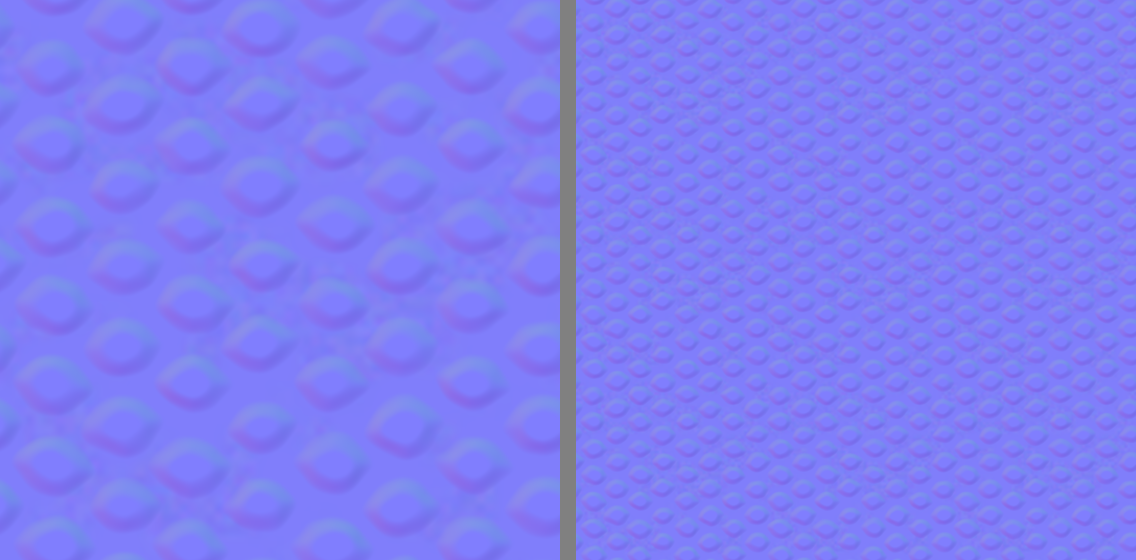
Left: one tile. Right: repeated 3 by 3.
Give the GLSL for this texture map, as a Shadertoy shader.

```glsl
// Tiling tangent-space normal map of soft, raised hexagonal scales in staggered columns.

const vec2  GRID        = vec2(8.0, 7.0);      // columns, scales per column
const vec2  GRID_OFFSET = vec2(0.75, 0.18);    // first scale centre, in cells
const vec2  HALF_SIZE   = vec2(0.084, 0.056);  // scale half width and half height
const vec2  SLANT       = vec2(0.70, 0.714);   // normal of the slanted sides
const float CORNER      = 0.020;               // blend between flat and slanted sides
const float TIP_ROUND   = 0.012;               // rounding of the side tips
const float BEVEL       = 0.030;               // width of the sloping rim
const float SIZE_VARY   = 0.08;
const float SHIFT_VARY  = 0.005;
const float TURN_VARY   = 0.08;
const vec2  COLUMN_TURN = vec2(-0.06, 0.13);   // lean of even and odd columns
const float WOBBLE      = 0.007;               // unevenness of the outlines
const vec3  FLAT_COLOR  = vec3(0.50, 0.495, 0.995);
const vec2  TILT        = vec2(-0.062, 0.082); // red and green change on the rim
const float BLUE_LOSS   = 0.075;
const float MOTTLE      = 0.055;               // faint blotches between scales

float hash(vec2 p) {
    return fract(sin(dot(p, vec2(127.1, 311.7))) * 43758.5453);
}

// Value noise that wraps after `period` cells
float noise(vec2 uv, float period) {
    vec2 p = uv * period;
    vec2 i = floor(p), f = fract(p);
    f = f * f * (3.0 - 2.0 * f);
    vec2 a = mod(i, period), b = mod(i + 1.0, period);
    return mix(mix(hash(a), hash(vec2(b.x, a.y)), f.x),
               mix(hash(vec2(a.x, b.y)), hash(b), f.x), f.y);
}

float smoothMax(float a, float b, float k) {
    float h = max(k - abs(a - b), 0.0) / k;
    return max(a, b) + 0.25 * k * h * h;
}

// Rounded hexagon with tips left and right
float hexagonDistance(vec2 p) {
    vec2 q = sqrt(p * p + vec2(0.25, 1.0) * TIP_ROUND * TIP_ROUND);
    return smoothMax(q.y - HALF_SIZE.y,
                     dot(q, SLANT) - HALF_SIZE.x * SLANT.x, CORNER);
}

// Distance to the nearest scale outline, negative inside
float scalesDistance(vec2 uv) {
    float nearest = 1.0;
    float middle = floor(uv.x * GRID.x - GRID_OFFSET.x + 0.5);
    for (int k = -1; k <= 1; k++) {
        float column = middle + float(k);
        float odd = mod(column, 2.0);
        float rowStart = GRID_OFFSET.y + 0.5 * odd;
        float row = floor(uv.y * GRID.y - rowStart + 0.5);
        vec2 id = mod(vec2(column, row), GRID);

        // Each scale has its own place, size and lean
        vec2 center = vec2(column + GRID_OFFSET.x, row + rowStart) / GRID;
        vec2 shift = vec2(hash(id + 3.1), hash(id + 7.7)) * 2.0 - 1.0;
        float size = 1.0 + SIZE_VARY * (hash(id + 13.3) * 2.0 - 1.0);
        float turn = mix(COLUMN_TURN.x, COLUMN_TURN.y, odd)
                   + TURN_VARY * (hash(id + 19.9) * 2.0 - 1.0);
        float c = cos(turn), s = sin(turn);
        vec2 d = uv - center - SHIFT_VARY * shift;
        vec2 local = vec2(c * d.x + s * d.y, c * d.y - s * d.x) / size;
        nearest = min(nearest, hexagonDistance(local) * size);
    }
    return nearest + WOBBLE * (noise(uv, 26.0) - 0.5);
}

float height(vec2 uv) {
    return 1.0 - smoothstep(-BEVEL, 0.0, scalesDistance(uv));
}

void mainImage(out vec4 fragColor, in vec2 fragCoord) {
    vec2 uv = fragCoord / iResolution.xy;

    // Downhill slope, about one unit long in the middle of the rim
    vec2 e = vec2(0.003, 0.0);
    vec2 slope = vec2(height(uv - e.xy) - height(uv + e.xy),
                      height(uv - e.yx) - height(uv + e.yx));
    slope *= BEVEL / (1.5 * 2.0 * e.x);
    float steep = min(length(slope), 1.2);

    vec3 color = FLAT_COLOR;
    color.rg += TILT * slope;
    color.b -= BLUE_LOSS * steep;

    // Patchy blotches in the gaps, fading out on the plateaus
    float gap = smoothstep(-0.016, 0.006, scalesDistance(uv));
    float patches = smoothstep(0.35, 0.8, noise(uv, 14.0));
    vec2 blotch = vec2(noise(uv, 64.0), noise(uv + 0.5, 56.0)) - 0.5;
    color.rg += MOTTLE * gap * patches * blotch;
    color.b -= gap * (0.012 + 0.035 * patches * noise(uv, 48.0));

    fragColor = vec4(clamp(color, 0.0, 1.0), 1.0);
}
```
